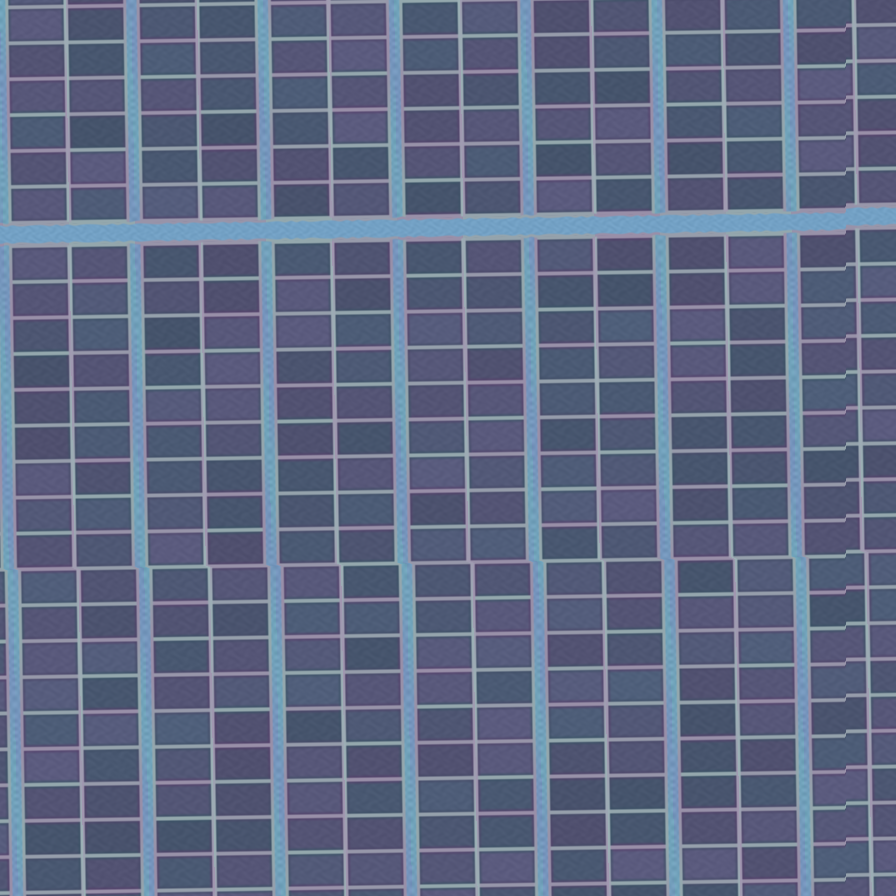
This texture is drawn by a WebGL 1 fragment shader. Its source:

```glsl
precision highp float;
// Slanted facade of blue-violet panes between pale ribs, blue posts and one cross beam.
uniform vec2 u_resolution;

float hash(vec2 p) {
  return fract(sin(dot(p, vec2(41.3, 289.1))) * 4375.85);
}

// Fine mottling from layered sines, about -1 to 1
float grain(vec2 p) {
  return 0.5 * sin(p.x * 410.0 + 3.0 * sin(p.y * 330.0))
       + 0.5 * sin(p.y * 570.0 + 2.5 * sin(p.x * 290.0 + p.y * 90.0));
}

// Coverage of a shape from its signed distance
float cover(float d, float soft) {
  return 1.0 - smoothstep(-soft, soft, d);
}

// Coloured fringe: 0 is pinkish, 1 is greenish
vec3 paleLine(float tint) {
  return mix(vec3(0.60, 0.56, 0.66), vec3(0.58, 0.66, 0.68), tint);
}
vec3 darkRim(float tint) {
  return mix(vec3(0.33, 0.24, 0.41), vec3(0.22, 0.32, 0.39), tint);
}

void main() {
  vec2 p = gl_FragCoord.xy / u_resolution;
  float soft = max(0.0013, 0.7 / min(u_resolution.x, u_resolution.y));

  // Sheared lattice, with a small slip at one upright and one level seam
  float y = p.y - 0.738 - 0.016 * p.x - 0.005 * smoothstep(0.943, 0.945, p.x);
  float x = p.x - 0.0155 * (1.0 - p.y) - 0.0045 * cover(y + 0.374, soft);

  // Uprights: even ones are wide posts, odd ones thin ribs
  float upright = floor(x / 0.0733 + 0.5);
  float side = x - upright * 0.0733;
  float isPost = 1.0 - mod(upright, 2.0);
  float across = abs(side) - mix(0.0025, 0.0092, isPost);

  // Rungs are counted outward from the beam
  float row = (abs(y) - 0.013) / 0.0401;
  float rung = floor(row + 0.5);
  float along = abs(row - rung) * 0.0401 - 0.0021;
  float beam = abs(y) - 0.0125;

  // Panes vary in hue and brightness
  vec2 cell = vec2(floor(x / 0.0733), floor(row) + 40.0 * step(0.0, y));
  float hue = smoothstep(0.2, 0.8, hash(cell));
  vec3 color = mix(vec3(0.335, 0.335, 0.465), vec3(0.29, 0.35, 0.45), hue);
  color *= 0.93 + 0.14 * hash(cell + 17.0);
  color += 0.012 * grain(p);

  // Dark fringes inside each pane
  float rungTint = 0.5 + 0.5 * sin(2.6 * rung + 1.9 * cell.x);
  float uprightTint = 0.5 + 0.5 * sin(27.0 * y + 2.1 * upright + sign(side) * 0.9);
  color = mix(color, darkRim(rungTint), 0.65 * cover(along - 0.0022, 0.0022));
  color = mix(color, darkRim(uprightTint), 0.65 * cover(across - 0.0022, 0.0022));

  // Thin rungs and uprights
  color = mix(color, paleLine(rungTint), cover(along, soft));
  color = mix(color, paleLine(uprightTint) + 0.03 * (1.0 - isPost), cover(across, soft));

  // Blue core of the posts, beaded along its length
  float bead = sin(620.0 * y + 2.0 * sin(90.0 * y)) * cos(side * 420.0);
  vec3 postBlue = mix(vec3(0.46, 0.58, 0.74), vec3(0.44, 0.64, 0.73), uprightTint);
  color = mix(color, postBlue + 0.03 * bead, isPost * cover(abs(side) - 0.0058, soft));

  // Cross beam with pale, slightly rough edges
  float rough = 0.0007 * sin(310.0 * x + 2.0 * sin(97.0 * x));
  color = mix(color, paleLine(rungTint), cover(beam + rough, soft));
  vec3 beamBlue = vec3(0.45, 0.63, 0.77) + 0.018 * grain(p * 1.3);
  color = mix(color, beamBlue, cover(beam + 0.003 + rough, soft));

  gl_FragColor = vec4(color, 1.0);
}
```
